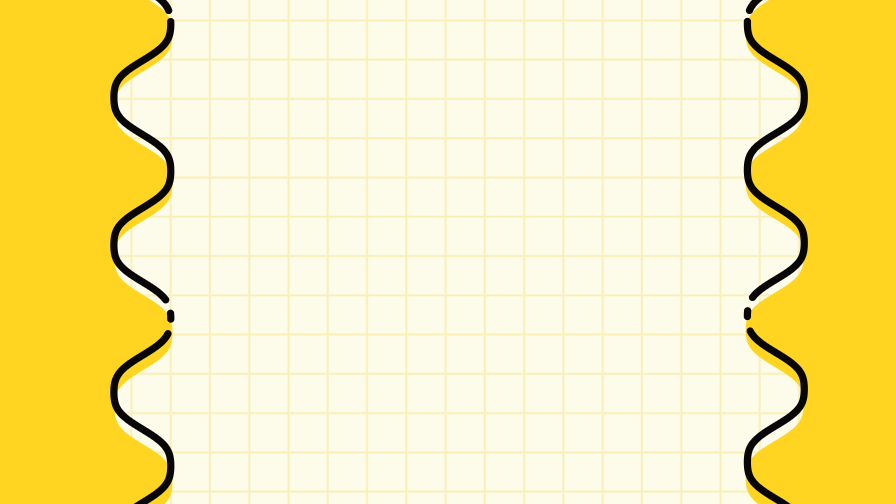
This background is drawn by a WebGL 1 fragment shader. Its source:

```glsl
precision highp float;
// Cream grid paper between two scalloped yellow side bands, each followed by a
// broken black wavy stroke. The left side is mirrored to make the right; the
// stroke is a distance to a wave, found by projecting onto it a few times.

uniform vec2 u_resolution;

const vec2 CANVAS = vec2(768.0, 432.0);  // design units, y measured downwards
const float MIRROR_X = 393.5;
const float TAU = 6.2831853;

// Wave with slightly squared bulges, between about -1 and 1.
float wave(float t) {
  return cos(t) - 0.08 * cos(3.0 * t);
}

float strokeX(float y) {
  return 122.0 + 26.5 * wave((y - 20.5) * TAU / 126.3);
}

float bandX(float y) {
  return 123.0 + 27.0 * wave((y - 29.0) * TAU / 128.0);
}

float slopeOfStroke(float y) {
  return strokeX(y + 0.5) - strokeX(y - 0.5);
}

float slopeOfBand(float y) {
  return bandX(y + 0.5) - bandX(y - 0.5);
}

// Distance to the part of the stroke from y = top to y = bottom, round ended.
float strokeDistance(vec2 p, float top, float bottom) {
  float y = clamp(p.y, top, bottom);
  for (int i = 0; i < 5; i++) {
    float slope = slopeOfStroke(y);
    float stepY = ((p.x - strokeX(y)) * slope + p.y - y) / (1.0 + slope * slope);
    y = clamp(y + stepY, top, bottom);
  }
  return length(p - vec2(strokeX(y), y));
}

// Smooth coverage of the region where the signed distance is negative.
float cover(float d, float pixel) {
  return clamp(0.5 - d / pixel, 0.0, 1.0);
}

void main() {
  vec2 p = gl_FragCoord.xy / u_resolution * CANVAS;
  p.y = CANVAS.y - p.y;
  float pixel = CANVAS.y / u_resolution.y;

  vec3 cream = vec3(0.993, 0.985, 0.918);
  vec3 gridLine = vec3(0.98, 0.93, 0.68);
  vec3 yellow = vec3(1.0, 0.835, 0.135);
  vec3 ink = vec3(0.035, 0.025, 0.03);

  // Grid paper
  vec2 toLine = abs(mod(p - vec2(146.3, 17.5) + 16.83, 33.66) - 16.83);
  float grid = cover(min(toLine.x, toLine.y) - 0.85, 1.4 * pixel);
  vec3 color = mix(cream, gridLine, 0.85 * grid);

  // Fold the right side onto the left; its waves are slightly tighter
  vec2 q = p;
  if (p.x > MIRROR_X) q = vec2(2.0 * MIRROR_X - p.x, p.y * 1.008);

  // Yellow band
  float slope = slopeOfBand(q.y);
  float band = (q.x - bandX(q.y)) / sqrt(1.0 + slope * slope);
  color = mix(color, yellow, cover(band, pixel));

  // Black stroke in four pieces
  float d = strokeDistance(q, -20.0, 9.0);
  d = min(d, strokeDistance(q, 18.5, 257.0));
  d = min(d, strokeDistance(q, 268.5, 273.5));
  d = min(d, strokeDistance(q, 286.0, 460.0));
  color = mix(color, ink, cover(d - 3.1, pixel));

  gl_FragColor = vec4(color, 1.0);
}
```
